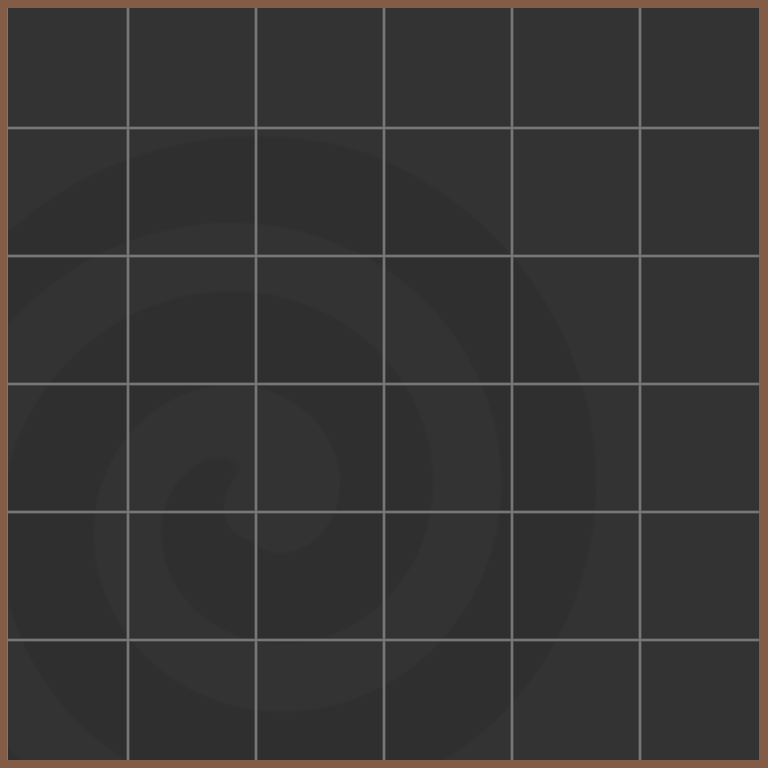
Reproduce this pattern procedurally as a Shadertoy shader.

```glsl
const float TAU = 6.2831853;

// Coverage of a shape whose signed distance is positive inside
float coverage(float d, float softness) {
    return smoothstep(-softness, softness, d);
}

float smoothMin(float a, float b, float k) {
    float h = max(k - abs(a - b), 0.0) / k;
    return min(a, b) - 0.25 * k * h * h;
}

// Archimedean band with a tapered start and a round outer limit
float spiralBand(vec2 p) {
    float pitch = 0.2135;
    float r = length(p);
    float turn = (r - 0.103) / pitch - atan(p.y, p.x) / TAU;
    float across = fract(turn + 0.21) - 0.21;
    float innerEdge = across * pitch;
    float outerEdge = (0.58 - across) * pitch;
    float tapered = smoothMin(outerEdge, r - 0.043, 0.078);
    return min(min(innerEdge, tapered), 0.484 - r);
}

// Distance to the nearest line of a six by six grid
float gridDistance(vec2 uv) {
    vec2 d = abs(fract(uv * 6.0 + 0.5) - 0.5) / 6.0;
    return min(d.x, d.y);
}

void mainImage(out vec4 fragColor, in vec2 fragCoord) {
    vec2 uv = fragCoord / iResolution.xy;
    float pixel = 1.0 / min(iResolution.x, iResolution.y);

    // Dark panel with a faint spiral
    float spiral = coverage(spiralBand(uv - vec2(0.3346, 0.3385)), max(pixel, 0.003));
    vec3 color = mix(vec3(0.2), vec3(0.184), spiral);

    // Grid lines
    vec3 lineColor = vec3(0.47);
    color = mix(color, lineColor, coverage(0.0017 - gridDistance(uv), 0.75 * pixel));

    // Thin highlight along the left edge, then the brown frame
    color = mix(color, lineColor, coverage(0.0104 - uv.x, 0.5 * pixel));
    vec2 nearEdge = uv - vec2(0.0091, 0.0104);
    vec2 farEdge = vec2(0.9883, 0.9896) - uv;
    float inside = min(min(nearEdge.x, nearEdge.y), min(farEdge.x, farEdge.y));
    color = mix(color, vec3(0.51, 0.36, 0.28), coverage(-inside, 0.5 * pixel));

    fragColor = vec4(color, 1.0);
}
```
